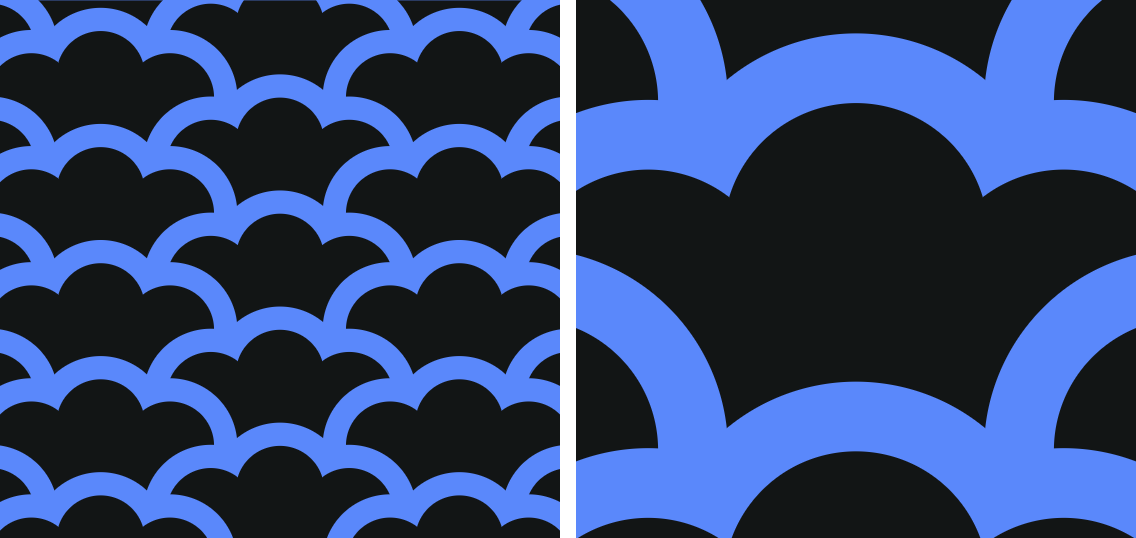
Left, the full canvas; right, a detail of the centre.
This pattern is drawn by a WebGL 1 fragment shader. Its source:

```glsl
precision highp float;
// Overlapping three-lobed clouds in staggered columns, dark with a broad blue outline.

uniform vec2 u_resolution;

const vec3 DARK = vec3(0.07, 0.082, 0.082);
const vec3 BLUE = vec3(0.353, 0.533, 0.984);
const vec2 PERIOD = vec2(0.6406, 0.2079);

// Distance to the axis of a round-topped lobe that runs straight down.
float lobe(vec2 p) {
  return length(vec2(p.x, max(p.y, 0.0)));
}

// Centre lobe joined with a lower lobe on each side.
float cloud(vec2 p) {
  p.x = abs(p.x);
  return min(lobe(p), lobe(p - vec2(0.1237, -0.0397)));
}

// Antialiased coverage of the inside of a distance field.
float cover(float d) {
  return clamp(0.5 - d * u_resolution.x, 0.0, 1.0);
}

// Paints one row of clouds, repeated across, over the colour behind it.
vec3 paintRow(vec3 behind, vec2 p, vec2 center) {
  p -= center;
  p.x = mod(p.x + 0.5 * PERIOD.x, PERIOD.x) - 0.5 * PERIOD.x;
  float d = cloud(p);
  vec3 outlined = mix(behind, BLUE, cover(d - 0.1204));
  return mix(outlined, DARK, cover(d - 0.0788));
}

void main() {
  vec2 uv = gl_FragCoord.xy / u_resolution;
  vec2 p = uv * vec2(1.0, 0.9635);
  vec3 color = DARK;

  // Rows from top to bottom, so lower clouds lie in front.
  for (int i = 0; i < 7; i++) {
    float lift = (5.0 - float(i)) * PERIOD.y;
    color = paintRow(color, p, vec2(0.1797, 0.2054 + lift));
    color = paintRow(color, p, vec2(0.5, 0.0862 + lift));
  }

  // Faint hairline along the top edge.
  float hairline = cover(0.9625 - p.y);
  gl_FragColor = vec4(mix(color, BLUE, 0.6 * hairline), 1.0);
}
```
